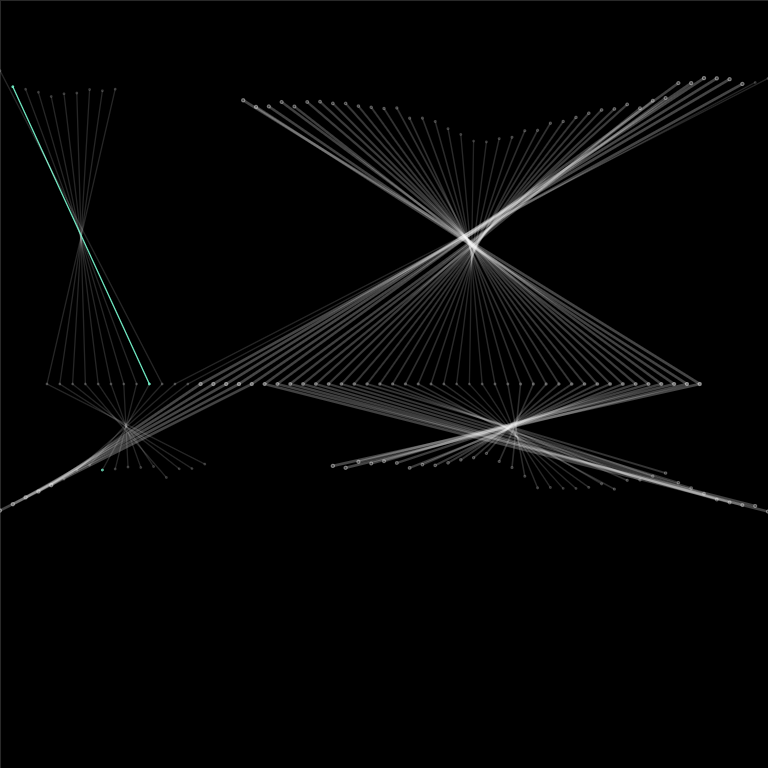
Reproduce this background procedurally as a Shadertoy shader.

```glsl
// Four fans of thin translucent strands on black: a row of 52 nodes is joined to
// mirrored nodes above and below, so the strands cross in bright knots.
// One unit is the spacing of the nodes; the canvas is 60 units wide.

float hash(float n) { return fract(sin(n * 12.9898) * 43758.5453); }

float bump(float x, float center, float width) {
    float t = (x - center) / width;
    return exp(-t * t);
}

// Heights of the outer nodes, by column
float upperHeight(float x, bool left) {
    return left
        ? 53.2 - 0.7 * bump(x, 4.85, 1.95) + 1.1 * exp(-2.0 * x)
        : 51.9 - 2.8 * bump(x, 38.3, 5.9) + 1.8 * smoothstep(50.4, 54.3, x);
}

float lowerHeight(float x, bool left) {
    return left
        ? 23.5 - 0.5 * max(0.0, 6.6 - x) - 0.6 * bump(x, 13.0, 1.0)
        : 23.7 - 1.7 * smoothstep(39.0, 42.6, x) - 1.7 * smoothstep(53.0, 58.6, x)
          + 0.6 * bump(x, 38.0, 1.4) + 0.9 * bump(x, 51.2, 2.0);
}

// Share of a pixel covered by a stroke at distance d from its middle
float stroke(float d, float halfWidth, float pixel) {
    return clamp(0.5 + (halfWidth - d) / pixel, 0.0, 1.0)
         - clamp(0.5 - (halfWidth + d) / pixel, 0.0, 1.0);
}

float segmentDistance(vec2 p, vec2 a, vec2 b) {
    vec2 ab = b - a;
    return length(p - a - ab * clamp(dot(p - a, ab) / dot(ab, ab), 0.0, 1.0));
}

float ring(vec2 p, vec2 center, float radius, float pixel) {
    return stroke(abs(length(p - center) - radius), 0.045, pixel);
}

void mainImage(out vec4 fragColor, in vec2 fragCoord) {
    vec2 p = 60.0 * fragCoord / iResolution.xy;
    float pixel = 60.0 / min(iResolution.x, iResolution.y);
    vec3 color = vec3(0.0);

    // Faint frame along the left and top edges
    color += 0.16 * stroke(min(p.x, 60.0 - p.y), 0.08, pixel);

    for (int i = 0; i < 52; i++) {
        float n = float(i);
        bool accented = i == 8;
        vec3 accent = vec3(0.46, 0.96, 0.80);

        // Columns run backwards within each fan
        vec2 node = vec2(3.67 + n, 30.0);
        vec2 upper = vec2((i < 10 ? 9.0 : 70.0) - n, 0.0);
        vec2 lower = vec2((i < 17 ? 16.0 : 77.0) - n, 0.0);
        upper.y = upperHeight(upper.x, i < 10) + 0.6 * (hash(n + 1.0) - 0.5);
        lower.y = lowerHeight(lower.x, i < 17) + 0.6 * (hash(n + 71.0) - 0.5);

        // Strands grow heavier away from the middle of the right-hand fan
        float weight = i < 12 ? 0.0 : min(1.0, abs(n - 33.0) / 18.0);
        float halfWidth = 0.05 + 0.055 * weight;
        float opacity = 0.15 + 0.12 * weight;

        float upperLine = stroke(segmentDistance(p, node, upper), halfWidth, pixel);
        float lowerLine = stroke(segmentDistance(p, node, lower), halfWidth, pixel);
        color = mix(color, accented ? accent : vec3(1.0),
                    upperLine * (accented ? 0.95 : opacity));
        color = mix(color, vec3(1.0), lowerLine * opacity);

        // Small rings on the three nodes
        float radius = 0.06 + 0.06 * weight;
        float rings = max(ring(p, node, radius, pixel),
                      max(ring(p, upper, radius, pixel), ring(p, lower, radius, pixel)));
        color = mix(color, accented ? accent : vec3(1.0),
                    rings * (accented ? 0.9 : 0.2 + 0.25 * weight));
    }

    fragColor = vec4(color, 1.0);
}
```
